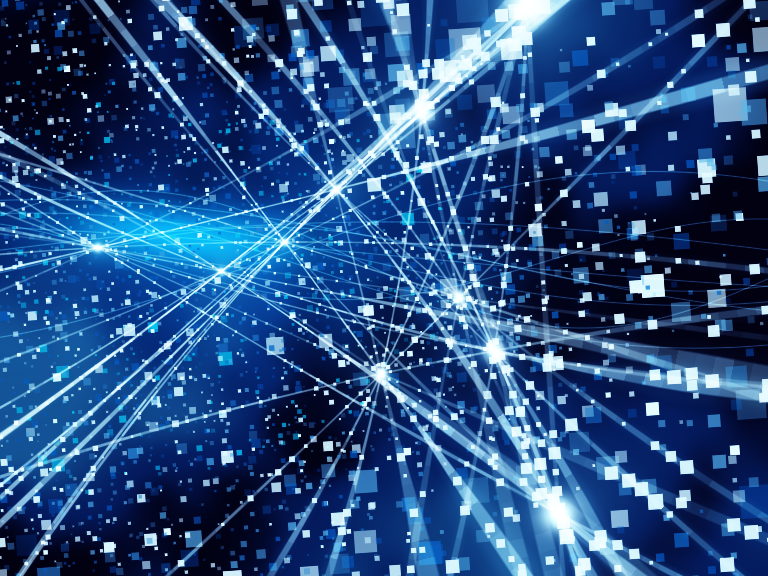
A WebGL 2 fragment shader for this background:

```glsl
#version 300 es
precision highp float;
// Glowing data network in deep blue: ribbons pass through a funnel of hubs,
// thin near a far focus and wide close to the viewer, over noise haze.
// Tilted square particles on jittered grids grow with the same nearness.

#define FOCUS vec2(0.45, 0.55)
#define HUBS 10
#define LINKS 4
#define RIBBON_WIDTH 0.019
#define BEND 0.28
#define BEAD_STEP 0.033
#define BEAD_SHARE 0.36
#define SQUARE_LAYERS 9
#define SQUARE_SHARE 0.55
#define TILT 0.07
#define THREADS 9
#define CONTRAST 0.85

uniform vec2 u_resolution;
out vec4 fragColor;

const vec3 NIGHT = vec3(0.02, 0.02, 0.14);
const vec3 NAVY = vec3(0.05, 0.18, 0.40);
const vec3 STEEL = vec3(0.15, 0.37, 0.56);
const vec3 BLUE = vec3(0.06, 0.40, 0.70);
const vec3 CYAN = vec3(0.04, 0.75, 0.90);
const vec3 SKY = vec3(0.40, 0.66, 0.83);
const vec3 ICE = vec3(0.82, 0.95, 1.0);

vec3 hash3(vec2 p) {
    vec3 q = fract(p.xyx * vec3(0.1031, 0.1030, 0.0973));
    q += dot(q, q.yxz + 33.33);
    return fract((q.xxy + q.yzz) * q.zyx);
}

float noise(vec2 p) {
    vec2 c = floor(p), f = fract(p);
    f = f * f * (3.0 - 2.0 * f);
    return mix(mix(hash3(c).x, hash3(c + vec2(1, 0)).x, f.x),
               mix(hash3(c + vec2(0, 1)).x, hash3(c + vec2(1, 1)).x, f.x), f.y);
}

float fbm(vec2 p) {
    return (noise(p) + 0.5 * noise(p * 2.03 + 17.0) + 0.25 * noise(p * 4.1 + 41.0)) / 1.75;
}

float blob(vec2 p, vec2 center, vec2 radius) {
    vec2 d = (p - center) / radius;
    return exp(-dot(d, d));
}

vec3 screen(vec3 base, vec3 light) { return base + (1.0 - base) * min(light, 1.0); }

mat2 rotation(float a) { return mat2(cos(a), -sin(a), sin(a), cos(a)); }

float cover(float d, float blur) { return 1.0 - smoothstep(-blur, blur, d); }

float squareDist(vec2 p, float halfSize) { return max(abs(p.x), abs(p.y)) - halfSize; }

// 0 at the far focus, 1 close to the viewer
float nearness(vec2 p) {
    float reach = length((p - FOCUS) * vec2(0.85, p.y > FOCUS.y ? 1.45 : 1.15));
    return smoothstep(0.05, 0.85, reach) * mix(0.4, 1.0, smoothstep(0.0, 0.8, p.x));
}

// Hubs open like a funnel from left to right
vec2 hub(int i) {
    float u = float(i) / float(HUBS - 1);
    return vec2(0.17 + 0.8 * pow(u, 0.6), 0.57 + 0.5 * u * cos(2.4 * float(i)));
}

vec3 haze(vec2 p) {
    float v = 0.33 + 1.3 * (fbm(p * 3.6) - 0.5);
    v += 0.55 * blob(p, vec2(0.0, 0.3), vec2(0.22, 0.2)) + 0.3 * blob(p, vec2(1.2, 0.12), vec2(0.4, 0.25));
    v += 0.25 * blob(p, vec2(1.0, 0.95), vec2(0.4, 0.2)) - 0.7 * blob(p, vec2(1.3, 0.53), vec2(0.4, 0.15));
    v -= 0.45 * blob(p, vec2(0.15, 0.9), vec2(0.4, 0.17)) + 0.3 * blob(p, vec2(0.35, 0.1), vec2(0.25, 0.15));
    vec3 col = mix(NIGHT, NAVY, smoothstep(0.0, 0.4, v));
    col = mix(col, STEEL, smoothstep(0.35, 1.0, v));
    col = screen(col, BLUE * 0.5 * blob(p, vec2(0.45, 0.54), vec2(0.36, 0.17)));
    return screen(col, vec3(0.0, 0.55, 0.85) * blob(p, vec2(0.31, 0.59 - 0.1 * (p.x - 0.31)), vec2(0.2, 0.05)));
}

vec3 squares(vec3 col, vec2 p, float px) {
    for (int i = 0; i < SQUARE_LAYERS; i++) {
        float layer = float(i), cell = 0.2 * pow(0.73, layer);
        vec2 g = rotation(TILT) * p / cell + layer * 7.31, id = floor(g);
        vec3 r = hash3(id + layer * 31.0), tone = hash3(id + layer * 53.0 + 200.0);
        vec2 home = rotation(-TILT) * (id + 0.5 - layer * 7.31) * cell;
        float near = nearness(home), cluster = blob(home, vec2(0.65, 0.95), vec2(0.25, 0.17));
        float fit = (layer - mix(7.5, 1.6, near) + 1.5 * cluster) / 2.6;
        float share = SQUARE_SHARE * (0.5 + noise(id * 0.4)) + 0.45 * cluster;
        float keep = step(r.z, share * exp(-fit * fit));
        float halfSize = mix(0.09, 0.22, tone.x * tone.x) + 0.05 * cluster;
        float d = squareDist(fract(g) - 0.5 - (r.xy - 0.5) * 0.5, halfSize) * cell;
        vec3 tint = mix(BLUE, SKY, smoothstep(0.15, 0.45, tone.y));
        tint = mix(tint, CYAN, step(0.5, tone.y) * step(near, 0.3));
        tint = mix(tint, ICE, step(0.64, tone.y));
        float alpha = mix(0.35, 1.0, tone.z) * (tone.y > 0.64 ? 1.0 : 0.75);
        col = mix(col, tint, keep * cover(d, px * 0.6) * alpha * (i < 2 ? 0.7 : 1.0));
    }
    return col;
}

vec3 ribbon(vec3 col, vec2 p, vec2 a, vec2 b, vec3 r, float near, float px) {
    float len = distance(a, b), bend = BEND * (r.x - 0.5);
    vec2 dir = (b - a) / len, nrm = vec2(-dir.y, dir.x);
    float t = dot(p - a, dir), slope = bend * (2.0 * t - len);
    float side = abs(dot(p - a, nrm) - bend * t * (t - len)) / sqrt(1.0 + slope * slope);
    // Tapered band cut into faint steps, inside a soft veil
    float taper = 0.3 + 0.7 * smoothstep(0.0, 0.35, min(abs(t), abs(t - len)));
    float w = 0.0011 + RIBBON_WIDTH * near * taper * mix(0.2, 1.1, r.y * r.y);
    float stepId = floor(t / BEAD_STEP);
    vec3 s = hash3(vec2(stepId + 90.0, r.z * 500.0));
    float alpha = mix(0.85, 0.62, near) * mix(0.25, 1.0, r.z) * mix(0.65, 1.15, s.x);
    col = screen(col, mix(ICE, SKY, 0.7 * near) * alpha * cover(side - w, 0.7 * px + 0.1 * w));
    col = screen(col, SKY * 0.12 * near * r.z * cover(side - 2.2 * w, w));
    // Bright square beads threaded on the band
    float tc = (stepId + 0.5) * BEAD_STEP;
    vec2 q = rotation(TILT) * (p - a - dir * tc - nrm * bend * tc * (tc - len));
    float bead = cover(squareDist(q, 0.0019 + 0.0125 * near * s.z), px * 0.6);
    return mix(col, ICE, bead * step(s.y, BEAD_SHARE) * 0.9);
}

void main() {
    float px = 1.0 / u_resolution.y;
    vec2 p = gl_FragCoord.xy * px;
    float near = nearness(p);
    vec3 col = squares(haze(p), p, px);

    // Fine wavy threads along the horizon
    for (int i = 0; i < THREADS; i++) {
        vec3 r = hash3(vec2(float(i), 71.0));
        float freq = mix(1.5, 4.5, r.x), amp = mix(0.03, 0.16, r.y), phase = freq * p.x + 6.28 * r.z;
        float d = abs(p.y - FOCUS.y - amp * sin(phase)) / sqrt(1.0 + pow(amp * freq * cos(phase), 2.0));
        col = screen(col, SKY * 0.55 * cover(d - 0.0007, px));
    }
    // Ribbons through pairs of hubs, then the hub flares
    for (int i = 0; i < HUBS; i++)
        for (int k = 1; k <= LINKS; k++)
            col = ribbon(col, p, hub(i), hub((i + k) % HUBS), hash3(vec2(i, k) + 11.0), near, px);
    for (int i = 0; i < HUBS; i++) {
        float d = distance(p, hub(i)), size = 0.006 + 0.026 * nearness(hub(i));
        col = screen(col, ICE * exp(-d * d / (size * size)) + SKY * 0.45 * exp(-d / (size * 2.4)));
    }
    fragColor = vec4(mix(col, smoothstep(0.0, 1.0, col), CONTRAST), 1.0);
}
```
